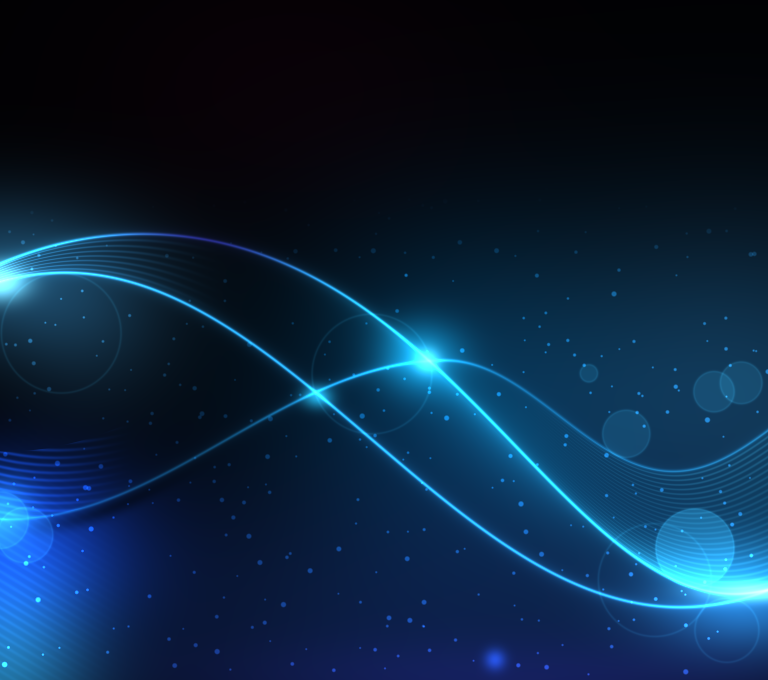
Give the GLSL for this background, as a Shadertoy shader.

```glsl
float hash(vec2 p) {
    return fract(sin(dot(p, vec2(127.1, 311.7))) * 43758.5);
}

float glow(vec2 p, vec2 center, vec2 radius) {
    vec2 d = (p - center) / radius;
    return exp(-dot(d, d));
}

// The three waves, as heights over x
float upperWave(float x) {
    float phase = 3.61 * (x - 0.21);
    return 0.391 + 0.265 * cos(phase - 0.25 * sin(phase));
}

float lowerWave(float x) {
    return 0.353 + 0.246 * cos(3.471 * (x - 0.095));
}

float risingWave(float x) {
    float d = x - 0.655;
    return d < 0.0 ? 0.353 + 0.117 * cos(4.87 * d) : 0.3885 + 0.0815 * cos(9.38 * d);
}

// Thin core with a soft halo; slope turns height into distance
float stroke(float y, float height, float ahead) {
    float slope = (ahead - height) / 0.002;
    float d = abs(y - height) / sqrt(1.0 + slope * slope);
    return exp(-d * d / 5e-6) + 0.28 * exp(-d / 0.007);
}

float threads(float u, float count) {
    return pow(0.5 + 0.5 * cos(6.2832 * u * count), 2.0);
}

float inside(float u) {
    return smoothstep(-0.01, 0.01, u) * smoothstep(1.01, 0.99, u);
}

vec3 background(vec2 p) {
    vec3 c = vec3(0.003, 0.004, 0.012);
    c += vec3(0.03, 0.0, 0.012) * glow(p, vec2(0.42, 0.87), vec2(0.3, 0.2));
    c += vec3(0.01, 0.15, 0.24) * glow(p, vec2(0.66, 0.44), vec2(0.27, 0.24));
    c += vec3(0.06, 0.2, 0.3) * glow(p, vec2(1.1, 0.43), vec2(0.32, 0.26));
    c += vec3(0.04, 0.1, 0.24) * glow(p, vec2(0.65, 0.06), vec2(0.6, 0.25));
    c += vec3(0.04, 0.02, 0.12) * glow(p, vec2(0.8, 0.0), vec2(0.5, 0.06));
    c += vec3(0.05, 0.2, 0.72) * glow(p, vec2(0.0, 0.19), vec2(0.18, 0.12));
    c += vec3(0.11, 0.41, 0.5) * glow(p, vec2(0.0, 0.03), vec2(0.13, 0.15));
    c += vec3(0.1, 0.27, 0.38) * glow(p, vec2(0.0, 0.6), vec2(0.2, 0.11));
    c += vec3(0.04, 0.1, 0.14) * glow(p, vec2(0.13, 0.5), vec2(0.13, 0.12));
    c += vec3(0.12, 0.42, 0.65) * glow(p, vec2(1.1, 0.12), vec2(0.14, 0.075));
    return c;
}

void mainImage(out vec4 fragColor, in vec2 fragCoord) {
    vec2 p = fragCoord / iResolution.y;
    float x = p.x, y = p.y;
    float pixel = 1.0 / iResolution.y;
    float upper = upperWave(x), lower = lowerWave(x), rising = risingWave(x);
    vec3 color = background(p);

    // Dark fold under the rising wave
    float fold = glow(vec2(x, y - rising), vec2(0.17, -0.014), vec2(0.1, 0.013));
    color *= 1.0 - 0.5 * fold;

    // Woven veil at the right
    float u = (rising - y) / max(rising - upper, 0.001);
    float veil = inside(u) * smoothstep(0.64, 0.72, x);
    color += veil * vec3(0.0, 0.07, 0.09) * (0.4 + u);
    color += veil * vec3(0.08, 0.2, 0.23) * threads(u, 24.0)
        * smoothstep(0.76, 1.05, x) * (0.3 + 0.7 * abs(u - 0.5));
    color += veil * vec3(0.12, 0.5, 0.55) * pow(clamp(u, 0.0, 1.0), 6.0)
        * glow(p, vec2(1.03, 0.17), vec2(0.12, 0.12));

    // Threads of the left ribbon and of the lower left fan
    u = (upper - y) / max(upper - lower, 0.001);
    color += inside(u) * vec3(0.06, 0.17, 0.25) * threads(u, 8.0) * smoothstep(0.34, 0.05, x);
    u = (y - rising) / 0.1;
    color += inside(u) * vec3(0.03, 0.12, 0.35) * threads(u + x * 2.0, 9.0) * smoothstep(0.2, 0.0, x);
    float hatch = threads(y + x * 0.6, 75.0);
    color += vec3(0.02, 0.06, 0.1) * hatch * glow(p, vec2(0.0, 0.12), vec2(0.1, 0.13));

    // Soft light falling below the upper wave
    float below = upper - y;
    float beam = smoothstep(-0.004, 0.01, below) * exp(-max(below, 0.0) / 0.055);
    color += vec3(0.03, 0.25, 0.33) * beam * exp(-pow((x - 0.7) / 0.17, 2.0));

    // Bright strokes
    float dim = exp(-pow((x - 0.3) / 0.18, 2.0));
    vec3 upperTint = mix(vec3(0.15, 0.72, 0.9), vec3(0.1, 0.1, 0.36), dim);
    color += upperTint * stroke(y, upper, upperWave(x + 0.002));
    color += vec3(0.14, 0.55, 0.8) * stroke(y, lower, lowerWave(x + 0.002));
    float risingLight = 0.35 + 0.65 * exp(-pow((x - 0.55) / 0.13, 2.0));
    color += vec3(0.1, 0.5, 0.72) * risingLight * stroke(y, rising, risingWave(x + 0.002));

    // Hot spots
    color += vec3(0.5, 0.85, 0.9) * glow(p, vec2(0.0, 0.585), vec2(0.04, 0.026));
    color += vec3(0.05, 0.4, 0.52) * glow(p, vec2(0.62, 0.475), vec2(0.06, 0.05));
    color += vec3(0.3, 0.5, 0.5) * glow(p, vec2(0.628, 0.47), vec2(0.018));
    color += vec3(0.1, 0.5, 0.6) * glow(p, vec2(0.467, 0.416), vec2(0.022, 0.016));
    color += vec3(0.4, 0.6, 0.55) * glow(p, vec2(1.12, 0.13), vec2(0.08, 0.014));
    color += vec3(0.1, 0.35, 0.5) * glow(p, vec2(0.0, 0.25), vec2(0.045, 0.04));
    color += vec3(0.08, 0.2, 0.55) * glow(p, vec2(0.728, 0.03), vec2(0.015));

    // Lens circles: center and radius; the last four are hollow
    vec3 circles[11] = vec3[11](
        vec3(1.022, 0.194, 0.058), vec3(0.921, 0.362, 0.035), vec3(1.05, 0.424, 0.03),
        vec3(1.09, 0.437, 0.031), vec3(0.037, 0.213, 0.041), vec3(0.0, 0.235, 0.042),
        vec3(0.866, 0.451, 0.013), vec3(0.547, 0.45, 0.088), vec3(0.963, 0.147, 0.083),
        vec3(1.069, 0.073, 0.047), vec3(0.09, 0.51, 0.088));
    for (int i = 0; i < 11; i++) {
        float d = length(p - circles[i].xy) - circles[i].z;
        float disc = i < 7 ? smoothstep(pixel, -pixel, d) : 0.0;
        float rim = exp(-d * d / 3e-6);
        float strength = i == 0 ? 2.2 : 1.0;
        color += vec3(0.04, 0.13, 0.16) * (disc * 0.6 * strength + rim * 0.5);
    }

    // Scattered dust, lit by its surroundings
    vec3 dustTint = background(p) * 1.3 + vec3(0.0, 0.04, 0.06);
    for (int i = 0; i < 2; i++) {
        vec2 grid = p / (0.034 + 0.017 * float(i));
        vec2 cell = floor(grid) + 41.0 * float(i);
        vec2 jitter = 0.2 + 0.6 * vec2(hash(cell), hash(cell + 7.3));
        float d = length(fract(grid) - jitter) * (0.034 + 0.017 * float(i));
        float size = mix(0.0012, 0.0038, pow(hash(cell + 3.1), 2.0));
        float present = step(0.66, hash(cell + 19.7)) * smoothstep(0.74, 0.55, y);
        color += dustTint * present * smoothstep(size + pixel, size - pixel, d);
    }

    fragColor = vec4(clamp(color, 0.0, 1.0), 1.0);
}
```
